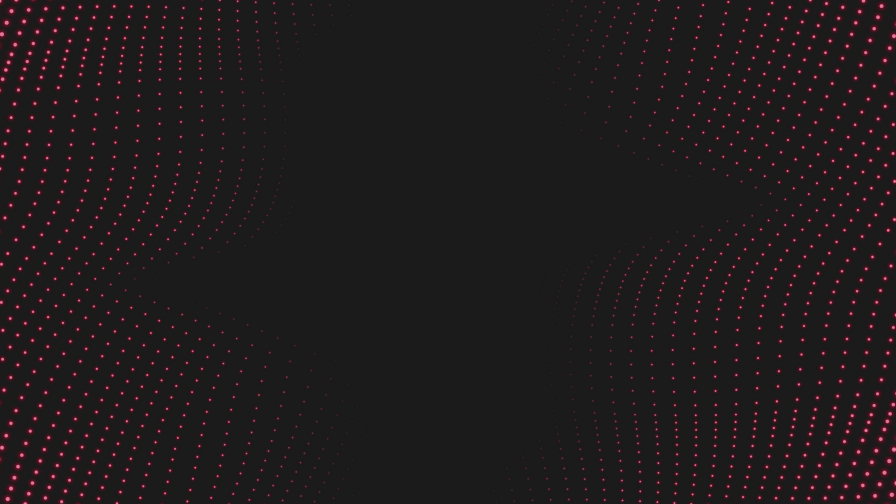
Give the GLSL for this background, as a Shadertoy shader.

```glsl
// Right reach of the dotted field, measured from its own side edge
float fieldReach(float v) {
    float wedge = exp(-pow((v - 0.56) / 0.065, 2.0));
    return 0.63 + 0.14 * (1.0 - smoothstep(0.0, 0.13, v))
         + 0.13 * smoothstep(0.6, 0.8, v) - 0.32 * wedge;
}

// Bends the plane into a flowing lattice; each unit cell holds one dot
vec2 waveLattice(vec2 p) {
    float middle = smoothstep(0.30, 0.55, p.y);
    float lower = smoothstep(0.55, 0.8, p.y);
    float spread = 1.6 * (1.0 - smoothstep(0.4, 0.7, p.y));
    float lean = 0.33 * (p.y - 0.17) * (1.0 - spread * p.x);
    float bend = 0.10 * middle * (p.y - 0.2) + 0.018 * sin(9.0 * p.y + 4.0 * p.x);
    float slope = 0.42 * p.x * middle - 0.14 * p.x * smoothstep(0.6, 0.9, p.y);
    float crest = 0.035 * smoothstep(0.09, 0.18, p.y + 0.05 * p.x);
    float ripple = 0.012 * sin(7.0 * p.x - 8.0 * p.y);
    float swell = 0.012 * lower * sin(14.0 * p.x + 11.0 * p.y);
    float packing = 0.4 * max(p.y - 0.5, 0.0) - 0.3 * max(0.14 - p.y, 0.0);
    return vec2((p.x + lean + bend + swell) / 0.038,
                (p.y + slope + crest + ripple + packing + swell) / 0.027);
}

void mainImage(out vec4 fragColor, in vec2 fragCoord) {
    vec2 p = fragCoord / iResolution.y;
    float aspect = iResolution.x / iResolution.y;
    float pixel = 1.0 / iResolution.y;

    // Two fields, related by a half turn; v runs downward on the left
    p.y = 1.0 - p.y;
    float rightSide = step(0.5 * aspect, p.x);
    if (rightSide > 0.5) p = vec2(aspect - p.x, 0.96 - p.y);

    // Undo the local stretch so that the dots stay round
    vec2 q = waveLattice(p);
    mat2 stretch = mat2(dFdx(q), dFdy(q)) * iResolution.y;
    float d = length(inverse(stretch) * (fract(q) - 0.5));

    // Dots shrink and fade toward the empty centre; the right field reaches farther
    float reach = fieldReach(p.y) + 0.10 * rightSide * (1.0 - smoothstep(0.4, 0.5, p.y));
    float inward = clamp(p.x / reach, 0.0, 1.0);
    float fade = 1.0 - smoothstep(0.5, 1.0, inward);
    float corner = smoothstep(0.2, 0.5, abs(p.y - 0.5)) * (1.0 - smoothstep(0.0, 0.4, p.x));
    float radius = mix(0.0028 + 0.0016 * corner, 0.0010, sqrt(inward));

    float core = 1.0 - smoothstep(radius - 0.7 * pixel, radius + 0.8 * pixel, d);
    float halo = exp(-pow(d / (radius * 1.7 + 0.0008), 2.0));
    float shade = exp(-pow(d / (radius * 2.2 + 0.003), 4.0));

    // Charcoal ground, dark red surround, crimson halo, pale pink core
    vec3 color = vec3(0.104);
    color = mix(color, vec3(0.20, 0.0, 0.03), 0.25 * shade * fade * (1.0 - 0.6 * inward));
    color = mix(color, vec3(0.88, 0.05, 0.26), 0.5 * halo * fade);
    color = mix(color, vec3(0.95, 0.52, 0.66), 0.88 * core * fade);
    fragColor = vec4(color, 1.0);
}
```
